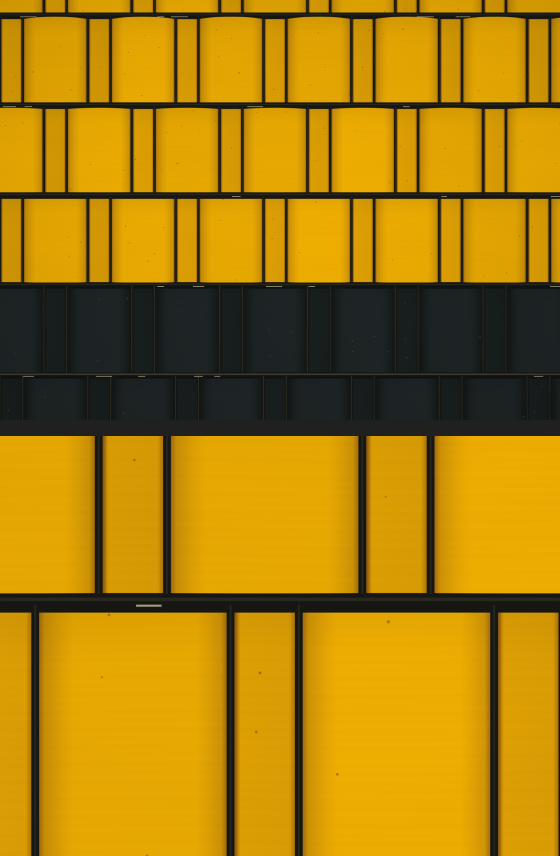
Top: the whole. Bottom: its middle third, enlarged.
This pattern is drawn by a Shadertoy shader. Its source:

```glsl
// Lengths are fractions of the canvas height
const float PERIOD = 0.2092;      // one wide plus one narrow slat
const float WIDE = 0.1550;        // width of the wide slat
const float FIRST_X = 0.0540;     // left wire of the first wide slat
const float PITCH = 0.2140;       // height of a row
const float FIRST_Y = 0.1090;     // lowest horizontal wire
const float EYE_Y = 0.56;         // eye level, where slat ends look straight
const float BOW = 0.016;          // curvature of slat ends away from eye level
const float WIRE_V = 0.0031;      // half widths of the wires
const float WIRE_H = 0.0043;
const float FRINGE = 0.0050;      // soft shadow beside a wire
const float WEAR_CELL = 0.045;    // spacing of specks

const vec3 YELLOW = vec3(0.900, 0.655, 0.008);
const vec3 OCHRE = vec3(0.750, 0.530, 0.030);
const vec3 RUST = vec3(0.500, 0.300, 0.060);
const vec3 CHARCOAL = vec3(0.108, 0.130, 0.133);
const vec3 SOOT = vec3(0.075, 0.092, 0.095);
const vec3 GAP = vec3(0.085, 0.085, 0.070);
const vec3 STEEL = vec3(0.360, 0.360, 0.300);
const vec3 GLINT = vec3(0.780, 0.750, 0.620);

float hash(vec2 p) {
    vec3 q = fract(vec3(p.xyx) * 0.1031);
    q += dot(q, q.yzx + 33.33);
    return fract((q.x + q.y) * q.z);
}

// Coverage of the region d < 0
float fill(float d, float blur) {
    return 1.0 - smoothstep(-blur, blur, d);
}

// Sparse round specks, one candidate per cell
float specks(vec2 p, float blur) {
    vec2 cell = floor(p / WEAR_CELL);
    vec2 spot = 0.15 + 0.7 * vec2(hash(cell + 3.1), hash(cell + 8.7));
    float radius = mix(0.0006, 0.0014, hash(cell + 5.3));
    float present = step(0.80, hash(cell + 14.2));
    return present * fill(length(p - (cell + spot) * WEAR_CELL) - radius, blur);
}

// Faint rolled grain running along the slats' width
float grain(vec2 p) {
    return sin(p.y * 910.0 + sin(p.x * 19.0)) * 0.5
         + sin(p.y * 437.0 + p.x * 7.0) * 0.3
         + sin(p.y * 61.0 + sin(p.x * 11.0) * 2.0) * 0.4;
}

// Bright slits of daylight along a horizontal wire
float glints(vec2 p, float wireIndex, float blur) {
    float cellX = p.x / 0.045;
    vec2 id = vec2(floor(cellX), wireIndex + 20.0);
    float along = abs(fract(cellX) - 0.5) * 0.045;
    float halfLength = mix(0.006, 0.020, hash(id + 2.6));
    float y = p.y - (FIRST_Y + wireIndex * PITCH) + 0.0050;
    float slit = max(along - halfLength, abs(y) - 0.0008);
    return step(0.88, hash(id)) * fill(slit, blur);
}

void mainImage(out vec4 fragColor, in vec2 fragCoord) {
    float blur = 0.75 / iResolution.y;
    vec2 p = fragCoord / iResolution.y;
    vec2 centered = fragCoord / iResolution.xy - 0.5;

    // Alternate rows shift by half a period
    float row = floor((p.y - FIRST_Y) / PITCH);
    float v = p.y - FIRST_Y - row * PITCH;
    float shift = (1.0 - mod(row, 2.0)) * 0.5 * PERIOD;
    float u = p.x - FIRST_X - shift;
    float column = floor(u / PERIOD);
    float x = u - column * PERIOD;
    bool isWide = x < WIDE;
    bool isYellow = row > 0.5;
    float t = isWide ? x / WIDE : (x - WIDE) / (PERIOD - WIDE);
    float tone = hash(vec2(column + 11.0, row + 7.0) + (isWide ? 0.0 : 40.0));

    // Slat surface: wide ones bulge forward, narrow ones lie back
    float bulge = 4.0 * t * (1.0 - t);
    float light = isWide ? smoothstep(0.0, 0.75, bulge) : 0.48;
    light -= isWide ? 0.14 * (1.0 - t) : 0.12 * t;
    vec3 base = isYellow ? mix(OCHRE, YELLOW, clamp(light + 0.16, 0.0, 1.0))
                         : mix(SOOT, CHARCOAL * 1.12, light);
    base *= 0.98 + 0.04 * tone + 0.008 * grain(p);
    base *= 1.0 - 0.05 * smoothstep(0.75, 1.0, v / PITCH);
    base = mix(base, isYellow ? RUST : STEEL, 0.6 * specks(p, blur));

    // Slat ends curve with their distance from eye level
    float bend = isWide ? BOW * bulge * (p.y - EYE_Y) : 0.0;
    float topEdge = PITCH - 0.0105 + max(bend, 0.0);
    float bottomEdge = 0.0050 + min(bend, 0.0);
    float slat = max(v - topEdge, bottomEdge - v);

    // Shadows and warm reflections beside the vertical wires
    float wireV = min(min(x, PERIOD - x), abs(x - WIDE)) - WIRE_V;
    float shadow = 1.0 - smoothstep(0.0, FRINGE, wireV);
    float strength = !isWide && t < 0.5 ? 0.85 : 0.45;
    base = mix(base, isYellow ? RUST : SOOT, shadow * strength);
    vec3 color = mix(isYellow ? GAP : SOOT * 0.8, base, fill(slat, blur));

    // Wires: dark rods with a thin lit core
    float wireH = min(v, PITCH - v) - WIRE_H;
    float wireIndex = floor((p.y - FIRST_Y) / PITCH + 0.5);
    float core = isYellow ? 0.22 : 0.40;
    vec3 rodV = mix(GAP, STEEL, core * fill(abs(wireV + WIRE_V) - 0.0008, blur));
    color = mix(color, rodV, fill(wireV, blur));
    float coreH = wireIndex < 0.5 ? 0.70 : 0.25;
    vec3 rodH = mix(GAP, STEEL, coreH * fill(abs(wireH + WIRE_H) - 0.0014, blur));
    color = mix(color, rodH, fill(wireH, blur));
    color = mix(color, GLINT, 0.8 * glints(p, wireIndex, blur));

    // Gentle falloff toward the corners
    color *= 1.02 - 0.22 * dot(centered, centered);
    fragColor = vec4(color, 1.0);
}
```
